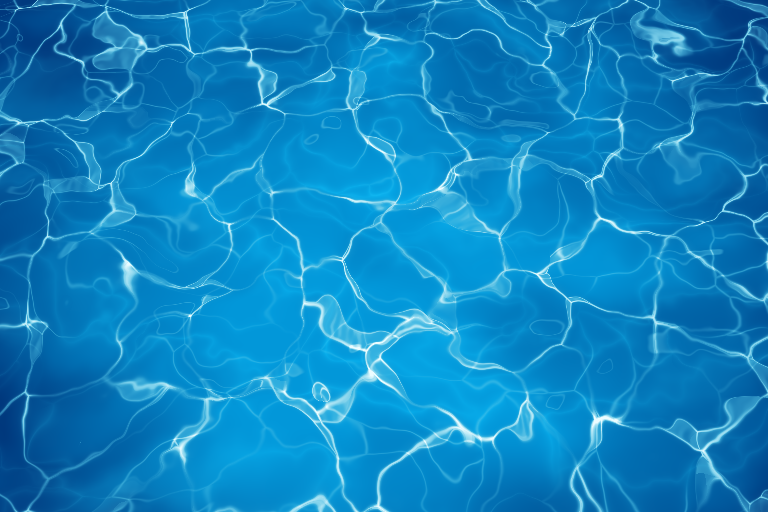
This texture is drawn by a Shadertoy shader. Its source:

```glsl
#define CELLS 6.0
#define TILT 0.36
#define BEND 0.85
#define RIPPLE 0.22
#define SPLIT 0.3
#define LINE_WIDTH 0.0195
#define HALO 0.16
#define DEEP vec3(0.0, 0.22, 0.49)
#define BRIGHT vec3(0.008, 0.57, 0.83)
#define AQUA vec3(0.32, 0.75, 0.89)
#define GLINT vec3(0.92, 0.99, 1.0)

vec2 hash2(vec2 c) {
    vec3 h = fract(c.xyx * vec3(0.1031, 0.1030, 0.0973));
    h += dot(h, h.yzx + 33.33);
    return fract((h.xx + h.yz) * h.zy);
}

// Two independent channels of smooth value noise
vec2 noise2(vec2 p) {
    vec2 i = floor(p), f = p - i;
    f = f * f * f * (f * (f * 6.0 - 15.0) + 10.0);
    return mix(mix(hash2(i), hash2(i + vec2(1, 0)), f.x),
               mix(hash2(i + vec2(0, 1)), hash2(i + vec2(1, 1)), f.x), f.y);
}

struct Net {
    float edge;      // distance to the nearest cell wall
    float node;      // distance to the second nearest wall
    float strength;  // brightness of that wall
    vec2 cell;
};

// Voronoi cells with true wall distances
Net lightNet(vec2 p) {
    vec2 base = floor(p), f = p - base, nearOffset = vec2(0), nearest = vec2(0);
    float best = 9.0;
    for (int y = -1; y <= 1; y++)
    for (int x = -1; x <= 1; x++) {
        vec2 o = vec2(x, y);
        vec2 r = o + 0.04 + 0.92 * hash2(base + o) - f;
        float d = dot(r, r);
        if (d < best) { best = d; nearest = r; nearOffset = o; }
    }
    Net net = Net(9.0, 9.0, 0.0, base + nearOffset);
    for (int y = -2; y <= 2; y++)
    for (int x = -2; x <= 2; x++) {
        vec2 o = nearOffset + vec2(x, y);
        if (x == 0 && y == 0) continue;
        vec2 r = o + 0.04 + 0.92 * hash2(base + o) - f;
        float d = dot(0.5 * (r + nearest), normalize(r - nearest));
        if (d < net.edge) {
            net.node = net.edge;
            net.edge = d;
            float pick = hash2(net.cell + base + o + 71.0).x;
            net.strength = mix(0.2, 1.0, smoothstep(0.05, 0.5, pick));
        } else net.node = min(net.node, d);
    }
    // Walls of different brightness blend where they meet
    net.strength = mix(net.strength, 0.8, exp(-net.node * 9.0));
    return net;
}

// Sharp filament with a soft halo and brighter junctions
float filament(Net net, float width) {
    float core = exp(-pow(net.edge / width, 2.0));
    float halo = HALO * exp(-net.edge / 0.055);
    float junction = 1.0 + 0.8 * exp(-net.node * 16.0);
    return net.strength * (core + halo) * junction;
}

void mainImage(out vec4 fragColor, in vec2 fragCoord) {
    vec2 p = (fragCoord - 0.5 * iResolution.xy) / iResolution.y;

    // Tilted surface bent by waves
    vec2 surface = CELLS * p * vec2(1.0, 1.15) / (1.0 - TILT * p.y) + 40.0;
    vec2 q = surface + BEND * (noise2(surface * 0.9) - 0.5);
    q += RIPPLE * (noise2(surface * 3.1 + 9.0) - 0.5);
    q += 0.05 * (noise2(surface * 8.0 + 3.0) - 0.5);

    // Twin nets drift apart and leave translucent slivers between them
    vec2 vary = noise2(surface * 1.9 + 20.0);
    vec2 drift = normalize(noise2(surface * 0.8 + 60.0) - 0.5 + 0.001);
    float gap = 0.015 + SPLIT * smoothstep(0.45, 0.95, vary.x);
    Net first = lightNet(q);
    Net second = lightNet(q + gap * drift);
    float width = LINE_WIDTH * mix(0.6, 1.3, vary.y);
    float along = mix(0.25, 1.0, noise2(surface * 2.6 + 5.0).x);
    float light = along * max(filament(first, width), 0.8 * filament(second, width * 0.8));

    float between = any(notEqual(first.cell, second.cell)) ? 1.0 : 0.0;
    float inside = smoothstep(0.0, 0.03, min(first.edge, second.edge));
    float streak = 0.55 + 0.9 * noise2(q * vec2(14.0, 5.0)).x;
    light += 0.38 * between * inside * streak * max(first.strength, second.strength);

    // Scattered small closed loops
    float bump = noise2(q * vec2(1.7, 3.2) + 13.0).y;
    light += 0.45 * exp(-pow((bump - 0.91) / 0.013, 2.0)) * along;

    // Finer, weaker net that comes and goes
    Net fine = lightNet(q * vec2(1.1, 1.6) + 0.9 * noise2(surface * 1.6 + 80.0));
    float patchy = smoothstep(0.25, 0.85, noise2(surface * 1.3 + 25.0).y);
    light += 0.42 * fine.strength * patchy * exp(-pow(fine.edge / 0.022, 2.0));

    // Blurred wisps below the surface
    float soft = 0.3 * fine.strength * vary.y * exp(-fine.edge / 0.06);
    float wisp = 1.0 - abs(2.0 * noise2(q * vec2(0.9, 1.8) + 33.0).x - 1.0);
    soft += 0.2 * pow(wisp, 6.0);

    // Water body, darker toward the corners
    vec2 fromCentre = (p + vec2(0.0, 0.04)) * vec2(1.0, 1.1);
    float mottle = noise2(surface * vec2(0.7, 1.0) + 50.0).x - 0.5
                 + 0.7 * (noise2(q * vec2(1.2, 2.2) + 90.0).x - 0.5);
    float tone = 1.06 - 1.3 * dot(fromCentre, fromCentre) + 0.38 * mottle;
    tone = clamp(tone, 0.0, 1.06);
    vec3 colour = mix(DEEP, BRIGHT, tone) + soft * vec3(0.08, 0.3, 0.24);

    light *= mix(0.7, 1.0, tone);
    colour = mix(colour, AQUA, clamp(light * 1.45 - 0.02, 0.0, 1.0));
    colour = mix(colour, GLINT, clamp((light - 0.48) * 1.35, 0.0, 1.0));
    fragColor = vec4(colour, 1.0);
}
```
